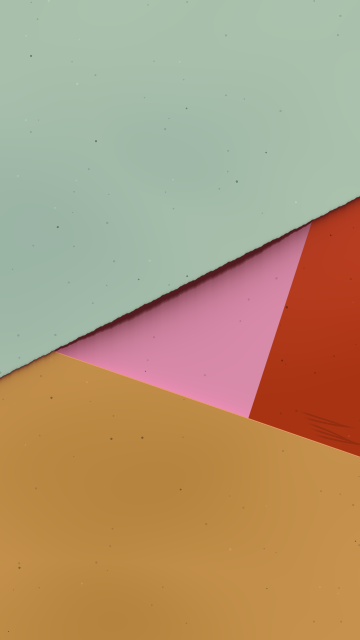
This background is drawn by a WebGL 1 fragment shader. Its source:

```glsl
precision highp float;
// Overlapping sheets of coloured card: sage over ochre, with pink and red
// showing in the gap. Each sheet is a half-plane given by the signed distance
// to its cut edge; distance falloffs make shadows, cellular noise the specks.

uniform vec2 u_resolution;

const vec3 SAGE_LIGHT = vec3(0.665, 0.755, 0.675);
const vec3 SAGE_DIM = vec3(0.605, 0.705, 0.645);
const vec3 OCHRE_LIGHT = vec3(0.775, 0.570, 0.300);
const vec3 OCHRE_DIM = vec3(0.705, 0.510, 0.235);
const vec3 PINK = vec3(0.845, 0.540, 0.660);
const vec3 PINK_GLOW = vec3(0.950, 0.560, 0.720);
const vec3 RED_LIGHT = vec3(0.725, 0.240, 0.125);
const vec3 RED_DIM = vec3(0.655, 0.200, 0.070);
const vec3 MAROON = vec3(0.270, 0.065, 0.075);
const vec3 RIM = vec3(0.930, 0.620, 0.420);

// Signed distance to the line a-b, positive on its left.
float edgeDistance(vec2 p, vec2 a, vec2 b) {
  vec2 dir = normalize(b - a);
  vec2 q = p - a;
  return dir.x * q.y - dir.y * q.x;
}

float cover(float d, float soft) {
  return smoothstep(-soft, soft, d);
}

// Soft falloff: 1 at distance zero, fading over the given width.
float falloff(float d, float width) {
  return exp(-max(d, 0.0) / width);
}

// Round blob of tone centred at c.
float pool(vec2 p, vec2 c, vec2 radius) {
  vec2 q = (p - c) / radius;
  return exp(-dot(q, q));
}

vec2 hash2(vec2 c) {
  return fract(sin(vec2(dot(c, vec2(127.1, 311.7)), dot(c, vec2(269.5, 183.3)))) * 4375.85);
}

// Sparse dust: one jittered dot in a few of the cells.
float specks(vec2 p, float scale, float density, float soft) {
  vec2 cell = floor(p * scale);
  vec2 rnd = hash2(cell);
  vec2 centre = (cell + 0.2 + 0.6 * rnd) / scale;
  float size = 0.0006 + 0.0010 * rnd.y;
  float keep = step(hash2(cell + 37.0).x, density);
  return keep * (1.0 - smoothstep(size - soft * 0.5, size + soft, length(p - centre)));
}

// Uneven cut edge made of layered sines.
float roughness(float x) {
  return 0.0004 * (sin(x * 190.0) + 0.7 * sin(x * 433.0 + 1.3) + 0.5 * sin(x * 911.0));
}

// Faint curved scuffs on the glossy sheet.
float scuffs(vec2 p, float soft) {
  float sum = 0.0;
  for (int i = 0; i < 5; i++) {
    float k = float(i);
    float x = p.x - 0.465 - 0.006 * k;
    float y = 0.358 - 0.009 * k - 0.32 * x + 1.6 * x * x * sin(k * 2.1);
    float span = smoothstep(0.0, 0.02, x) * (1.0 - smoothstep(0.05, 0.095, x));
    sum += span * (1.0 - smoothstep(0.0004, 0.0012 + soft, abs(p.y - y)));
  }
  return min(sum, 1.0);
}

void main() {
  vec2 p = gl_FragCoord.xy / u_resolution * vec2(0.5625, 1.0);
  float px = 0.7 / u_resolution.y;

  float sage = edgeDistance(p, vec2(0.0, 0.410), vec2(0.5625, 0.693)) + roughness(p.x);
  float ochre = -edgeDistance(p, vec2(0.0872, 0.4505), vec2(0.5625, 0.2865));
  float red = -edgeDistance(p, vec2(0.388, 0.3464), vec2(0.487, 0.6523));
  float depth = -sage;

  // Pink sheet, deepest, with a wide shadow that tapers at both ends
  vec3 pink = mix(PINK, PINK_GLOW, 0.8 * falloff(-ochre, 0.014));
  float taper = smoothstep(0.08, 0.22, p.x) * (1.0 - smoothstep(0.36, 0.50, p.x));
  float core = 0.003 + 0.008 * taper;
  float shade = 1.0 - smoothstep(core * 0.5, core * 1.8, depth);
  pink = mix(pink, MAROON, max(0.92 * shade, 0.50 * falloff(depth - core, 0.022)));

  // Red sheet
  vec3 redCol = mix(RED_DIM, RED_LIGHT, smoothstep(0.36, 0.62, p.y));
  redCol *= 1.0 - 0.13 * scuffs(p, px);
  redCol = mix(redCol, MAROON, 0.75 * falloff(depth, 0.006) + 0.12 * falloff(depth, 0.04));
  vec3 col = mix(pink, redCol, cover(red, px));

  // Ochre sheet with a lit rim
  float dim = max(pool(p, vec2(0.20, 0.25), vec2(0.24, 0.15)), pool(p, vec2(0.17, 0.02), vec2(0.20, 0.12)));
  vec3 ochreCol = mix(OCHRE_LIGHT, OCHRE_DIM, 0.9 * dim);
  ochreCol = mix(ochreCol, RIM, 0.75 * (1.0 - smoothstep(0.0006, 0.0020, ochre)));
  ochreCol = mix(ochreCol, MAROON, 0.8 * falloff(depth, 0.0035) + 0.10 * falloff(depth, 0.02));
  col = mix(col, ochreCol, cover(ochre, px));

  // Sage sheet on top, with a thin worn edge
  float cool = max(pool(p, vec2(0.0, 0.62), vec2(0.30, 0.20)), 0.7 * pool(p, vec2(0.27, 0.76), vec2(0.16, 0.12)));
  vec3 sageCol = mix(SAGE_LIGHT, SAGE_DIM, cool);
  sageCol *= 1.0 - 0.22 * falloff(sage, 0.0014);
  col = mix(col, sageCol, cover(sage, px));

  // Dust and broad tonal drift
  col *= 1.0 - 0.32 * specks(p, 15.0, 0.22, px) - 0.12 * specks(p + 0.37, 34.0, 0.14, px);
  col += 0.05 * specks(p + 0.71, 22.0, 0.08, px);
  col += 0.004 * sin(p.x * 21.0 + 2.0 * sin(p.y * 9.0)) * sin(p.y * 17.0);
  gl_FragColor = vec4(col, 1.0);
}
```
